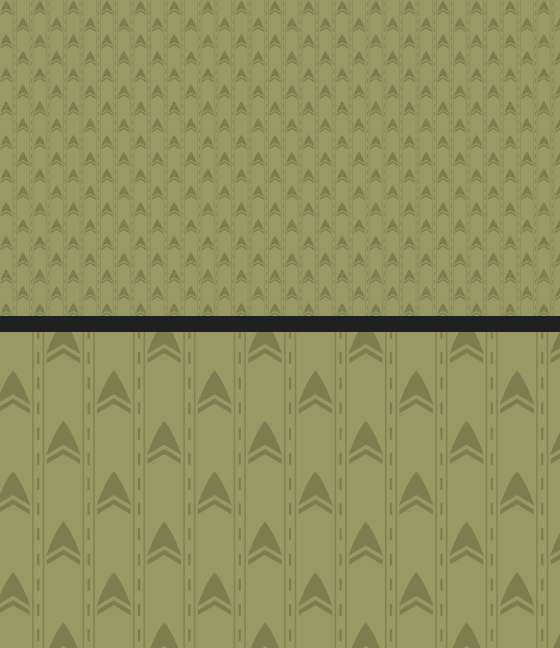
Top: the whole. Bottom: its middle third, enlarged.
Give the GLSL for this pattern, as a WebGL 1 fragment shader.

```glsl
precision highp float;
// Olive striped fabric with staggered arrowheads, thin rails and a dashed seam.

uniform vec2 u_resolution;

const vec3 GROUND = vec3(0.592, 0.604, 0.392);
const vec3 INK = vec3(0.486, 0.494, 0.314);
const vec3 RAIL_COLOR = vec3(0.525, 0.510, 0.330);

const float CELL = 0.03;            // column spacing as a share of the width
const vec2 FIRST_TIP = vec2(0.369, 0.035);  // from the top left, in cells
const float ROW_PERIOD = 2.0;       // cells between arrows in one column

const float HEAD_SLOPE = 1.1;       // straight part of the arrow shoulder
const float HEAD_CURVE = 2.56;      // extra bend of the arrow shoulder
const float NOTCH = 0.47;           // depth of the arrow notch below its tip
const float WING_SLOPE = 0.6;
const float CHEVRON_CENTER = 0.605;
const float CHEVRON_HALF = 0.05;
const float CHEVRON_REACH = 0.33;

const float RAIL_OFFSET = 0.105;    // distance of the rails from the seam
const float RAIL_HALF = 0.016;
const float SEAM_HALF = 0.022;
const float DASH_PERIOD = 0.5;
const float DASH_HALF = 0.12;

// Coverage of a region whose signed distance is negative inside.
float fill(float d, float pixel) {
  return clamp(0.5 - d / pixel, 0.0, 1.0);
}

// Coverage of a band, correct even when it is thinner than a pixel.
float band(float d, float halfWidth, float pixel) {
  return fill(d - halfWidth, pixel) - fill(d + halfWidth, pixel);
}

// Curved arrowhead with its tip at the origin and y pointing down.
float arrowHead(vec2 p) {
  float x = abs(p.x);
  float steepness = HEAD_SLOPE + 2.0 * HEAD_CURVE * x;
  float shoulder = (HEAD_SLOPE * x + HEAD_CURVE * x * x - p.y)
                 / length(vec2(1.0, steepness));
  float wing = (p.y - NOTCH - WING_SLOPE * x) / length(vec2(1.0, WING_SLOPE));
  return max(shoulder, wing);
}

// Chevron that echoes the notch below the arrowhead.
float chevron(vec2 p) {
  float x = abs(p.x);
  float stroke = (abs(p.y - CHEVRON_CENTER - WING_SLOPE * x) - CHEVRON_HALF)
               / length(vec2(1.0, WING_SLOPE));
  return max(stroke, x - CHEVRON_REACH);
}

void main() {
  float pixel = 1.0 / (u_resolution.x * CELL);
  vec2 fromTop = vec2(gl_FragCoord.x, u_resolution.y - gl_FragCoord.y);
  vec2 grid = fromTop * pixel - FIRST_TIP;

  // Odd columns are shifted by half a row period.
  float column = floor(grid.x + 0.5);
  float stagger = mod(column, 2.0) * ROW_PERIOD * 0.5;
  vec2 local = vec2(grid.x - column,
                    mod(grid.y - stagger + 0.5, ROW_PERIOD) - 0.5);

  // Rails and dashed seam between the columns.
  float seam = 0.5 - abs(local.x);
  float rail = band(seam - RAIL_OFFSET, RAIL_HALF, pixel);
  float along = (fract(grid.y / DASH_PERIOD) - 0.5) * DASH_PERIOD;
  float dash = band(seam, SEAM_HALF, pixel) * band(along, DASH_HALF, pixel);

  float motif = fill(min(arrowHead(local), chevron(local)), pixel);

  vec3 color = mix(GROUND, RAIL_COLOR, rail);
  color = mix(color, INK, max(dash, motif));
  gl_FragColor = vec4(color, 1.0);
}
```
